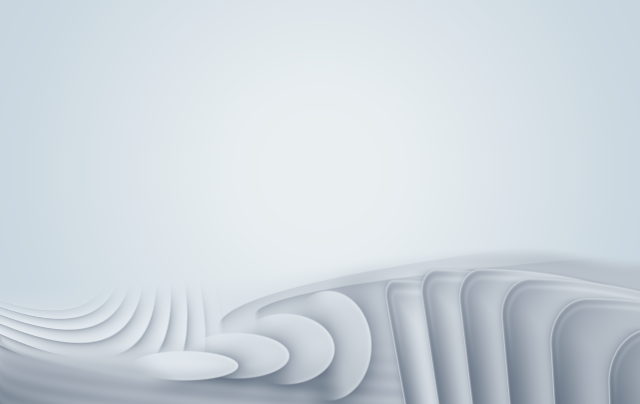
Give the GLSL for this background, as a WebGL 1 fragment shader.

```glsl
precision highp float;
// A pale studio backdrop above a misty, sculpted porcelain landscape.
// Layers of tone are painted in turn: furrows, crests, rounded lobes and
// hooded fins. A colour ramp and a horizon fog then join them to the sky.
uniform vec2 u_resolution;

#define CANVAS_HEIGHT 486.0
#define GLOW_CENTER vec2(385.0, 205.0)
#define GLOW_RADIUS 400.0
#define SKY_LIGHT vec3(0.914, 0.935, 0.945)
#define SKY_EDGE vec3(0.785, 0.837, 0.873)
#define CLAY_DARK vec3(0.34, 0.39, 0.46)
#define CLAY_LIGHT vec3(0.89, 0.915, 0.935)
#define FURROW_SPACING 1.2
#define FIN_COUNT 6
#define LOBE_COUNT 4

float pixelSize;

float cover(float d) {
  return smoothstep(-pixelSize, pixelSize, d);
}

vec3 sky(vec2 p) {
  float r = length(p - GLOW_CENTER) / GLOW_RADIUS;
  return mix(SKY_LIGHT, SKY_EDGE, smoothstep(0.08, 1.16, r));
}

// Fog opacity falls with distance below the curved horizon.
float clarity(vec2 p) {
  float horizon = 345.0 - 46.0 * smoothstep(100.0, 620.0, p.x)
                + 14.0 * smoothstep(640.0, 768.0, p.x);
  float depth = mix(56.0, 17.0, smoothstep(220.0, 540.0, p.x));
  return smoothstep(horizon - 4.0, horizon + depth, p.y);
}

// Broad light, with a darker lower left corner and right flank.
float groundTone(vec2 p) {
  float low = smoothstep(395.0, 486.0, p.y);
  float tone = 0.93 - 0.2 * low;
  tone -= 0.42 * low * exp(-p.x / 150.0);
  tone -= 0.22 * smoothstep(480.0, 700.0, p.x);
  float bank = p.y - 402.0 - 4.0 * sqrt(p.x);
  tone -= 0.28 * smoothstep(-2.0, 6.0, bank) * exp(-max(bank, 0.0) / 22.0 - p.x / 120.0);
  float sweep = p.y - 30.0 * sqrt(p.x / 100.0);
  return tone + 0.04 * low * sin(sweep * 0.32);
}

// Nested bowls with a sharp dark lip, widening as they sweep right.
float furrows(vec2 p) {
  float vertex = 85.0 + 0.8 * (p.y - 400.0);
  float bowl = p.y + 0.004 * (p.x - vertex) * (p.x - vertex);
  float phase = fract(sqrt(max(bowl - 360.0, 0.0)) / FURROW_SPACING);
  float lip = exp(-3.5 * phase) * smoothstep(0.0, 0.1, phase);
  float mask = smoothstep(365.0, 385.0, bowl)
             * (1.0 - smoothstep(412.0, 432.0, p.y))
             * (1.0 - smoothstep(210.0, 275.0, p.x));
  return mask * (0.1 * phase - 0.5 * lip);
}

// Long crests rising from a cusp towards the horizon.
float crests(vec2 p) {
  float shade = 0.0;
  for (int i = 0; i < 2; i++) {
    float k = float(i);
    vec2 cusp = vec2(262.0 + 43.0 * k, 395.0 - 14.0 * k);
    float run = max(p.x - cusp.x, 0.0);
    float below = p.y - cusp.y + (5.1 - 1.6 * k) * sqrt(run);
    float ends = smoothstep(0.0, 8.0, run) * exp(-run / 230.0);
    shade += ends * cover(below) * exp(-max(below, 0.0) / 11.0);
  }
  return -0.32 * shade;
}

// Overlapping rounded lobes that merge into the slope on their left.
float paintLobes(vec2 p, float tone) {
  for (int i = 0; i < LOBE_COUNT; i++) {
    float k = float(i);
    vec2 center = vec2(395.0 - 50.0 * k - 2.5 * k * k, 416.0 + 2.0 * k + 2.0 * k * k);
    vec2 radius = vec2(52.0 + 13.0 * (1.0 - exp(-k)), 66.0 * pow(0.645, k));
    vec2 q = (p - center) / radius;
    float r = length(q);
    float dist = r * (r - 1.0) / max(length(q / radius), 0.0001);
    float side = smoothstep(-0.5, 0.7, q.x + 0.35 * q.y);
    tone -= 0.46 * side * exp(-max(dist, 0.0) / (20.0 - 3.0 * k));
    float body = 0.98 - 0.14 * smoothstep(-0.3, 1.0, q.y) - 0.1 * r * r * side;
    body += 0.09 * exp(-abs(dist + 2.0) / 2.0) * side;
    float start = -0.45 - 0.2 * k;
    float merge = smoothstep(start, start + 0.75, q.x - 0.25 * q.y);
    tone = mix(tone, body, cover(-dist) * merge);
  }
  return tone;
}

// Hooded fins: a bright rim, a dark hollow, then a face that lightens.
float paintFins(vec2 p, float tone) {
  for (int i = 0; i < FIN_COUNT; i++) {
    float k = float(i);
    float left = 460.0 + 42.0 * k + 0.48 * k * k * k;
    float top = 337.0 - 19.0 * k + 6.1 * k * k;
    vec2 hood = vec2(14.0, 24.0) + 8.5 * k;
    float past = max(p.x - left - hood.x, 0.0);
    float drop = p.y - top - 0.0009 * past * past;
    float inset = p.x - left - (0.18 - 0.03 * k) * drop;
    vec2 q = vec2(hood.x - inset, (hood.y - drop) * hood.x / hood.y);
    float dist = hood.x - length(max(q, 0.0)) - min(max(q.x, q.y), 0.0);
    float across = max(mix(dist, inset, 0.45), 0.0) / (43.0 + 6.0 * k);
    float hollow = 0.36 - 0.2 * smoothstep(20.0, 150.0, drop);
    float face = mix(hollow, 0.92 - 0.05 * k, smoothstep(-0.1, 0.85, across));
    face += 0.06 * (1.0 - smoothstep(0.0, 90.0, drop)) - 0.02 * k;
    float gloss = (dist - 8.0) / 2.5;
    face += 0.1 * exp(-gloss * gloss) * (1.0 - smoothstep(30.0, 130.0, drop));
    face = mix(face, 0.9, 0.85 * exp(-dist * dist / 3.0));
    tone -= 0.2 * exp(-abs(dist) / 4.0) * smoothstep(-5.0, 5.0, drop);
    tone = mix(tone, face, cover(dist));
  }
  return tone;
}

void main() {
  pixelSize = CANVAS_HEIGHT / u_resolution.y;
  vec2 p = vec2(gl_FragCoord.x, u_resolution.y - gl_FragCoord.y) * pixelSize;
  float tone = groundTone(p) + furrows(p) + crests(p);
  tone = paintFins(p, paintLobes(p, tone));
  vec3 clay = mix(CLAY_DARK, CLAY_LIGHT, clamp(tone, 0.0, 1.0));
  gl_FragColor = vec4(mix(sky(p), clay, clarity(p)), 1.0);
}
```
